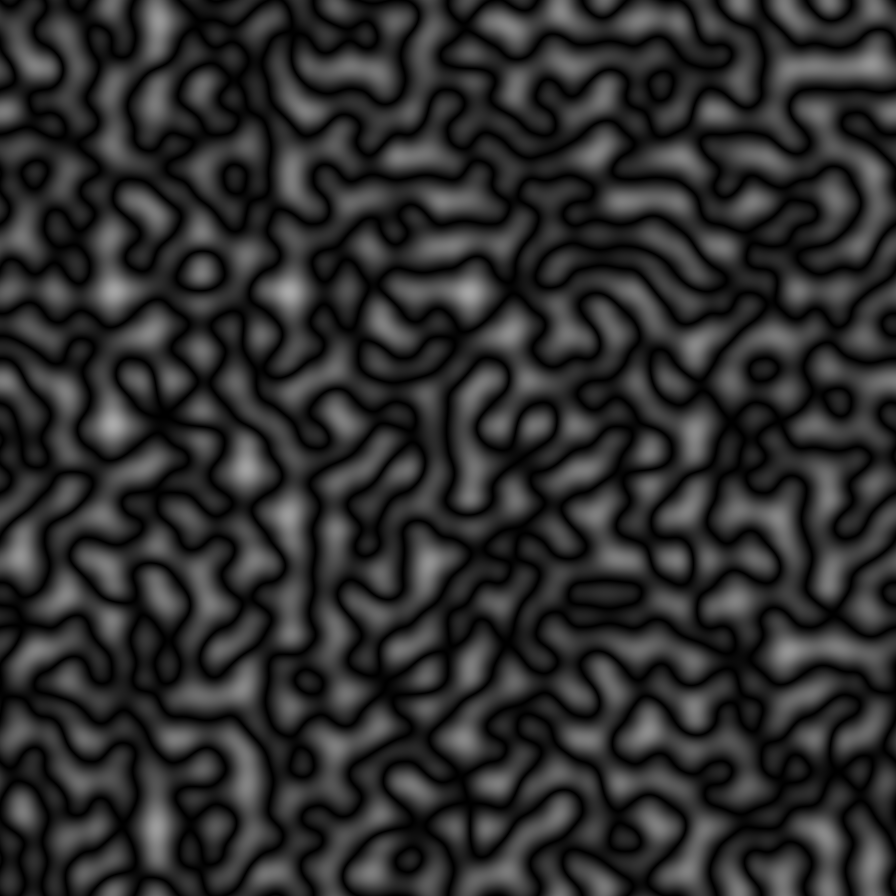
Write a three.js fragment shader that draws this texture.

```glsl
// Folded gradient noise: soft grey worms and blobs parted by thin dark creases.
// One octave of lattice noise with unit gradients is folded at zero by its
// absolute value; the lattice wraps, so the square tiles without a seam.

varying vec2 vUv;

const float CELLS = 20.0;         // whole number of lattice cells per side
const float GAIN = 1.0;           // brightness of the folded noise
const float CREASE_SOFT = 0.008;  // rounding of the dark creases
const float SEED = 37.0;          // picks another arrangement
const vec3 TINT = vec3(1.0);      // neutral grey
const float TAU = 6.2831853;

float hash(vec2 p) {
  vec3 q = fract(vec3(p.xyx + SEED) * 0.1031);
  q += dot(q, q.yzx + 33.33);
  return fract((q.x + q.y) * q.z);
}

// Unit gradient of a lattice point, repeating every CELLS points
vec2 gradient(vec2 corner) {
  float angle = TAU * hash(mod(corner, CELLS));
  return vec2(cos(angle), sin(angle));
}

// Contribution of one cell corner at the local position
float ramp(vec2 cell, vec2 local, vec2 corner) {
  return dot(gradient(cell + corner), local - corner);
}

float gradientNoise(vec2 p) {
  vec2 cell = floor(p);
  vec2 f = p - cell;
  vec2 blend = f * f * f * (f * (f * 6.0 - 15.0) + 10.0);
  float low = mix(ramp(cell, f, vec2(0.0, 0.0)),
                  ramp(cell, f, vec2(1.0, 0.0)), blend.x);
  float high = mix(ramp(cell, f, vec2(0.0, 1.0)),
                   ramp(cell, f, vec2(1.0, 1.0)), blend.x);
  return mix(low, high, blend.y);
}

void main() {
  float noise = gradientNoise(vUv * CELLS);

  // Fold at zero, with slightly rounded creases
  float folded = sqrt(noise * noise + CREASE_SOFT * CREASE_SOFT) - CREASE_SOFT;

  gl_FragColor = vec4(TINT * folded * GAIN, 1.0);
}
```
